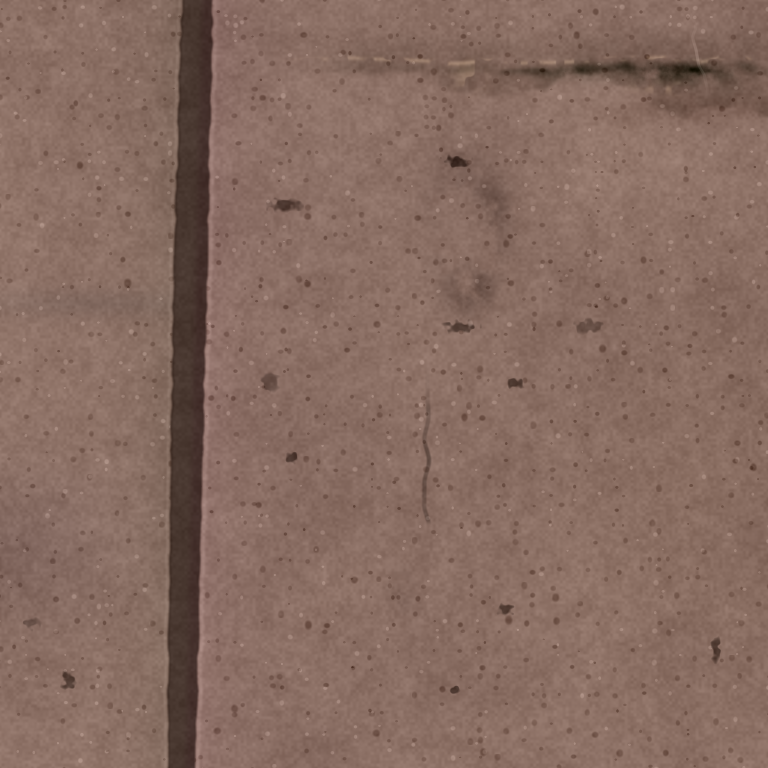
Write a WebGL 1 fragment shader that draws this texture.

```glsl
precision highp float;
// Weathered pinkish concrete slabs with a dark vertical joint, a stained crack and small pits.
uniform vec2 u_resolution;

float hash(vec2 p) {
  vec3 q = fract(vec3(p.xyx) * 0.1031);
  q += dot(q, q.yzx + 33.33);
  return fract((q.x + q.y) * q.z);
}

float noise(vec2 p) {
  vec2 i = floor(p), f = fract(p);
  f = f * f * (3.0 - 2.0 * f);
  return mix(mix(hash(i), hash(i + vec2(1, 0)), f.x),
             mix(hash(i + vec2(0, 1)), hash(i + vec2(1, 1)), f.x), f.y);
}

float fbm(vec2 p) {
  float sum = 0.0, amp = 0.5;
  for (int i = 0; i < 5; i++) {
    sum += amp * noise(p);
    p = mat2(1.6, 1.2, -1.2, 1.6) * p + 17.3;
    amp *= 0.5;
  }
  return sum;
}

// Soft elliptical spot, 1 at the centre
float spot(vec2 p, vec2 center, vec2 radius) {
  vec2 d = (p - center) / radius;
  return exp(-dot(d, d));
}

// Ragged little hole
float pit(vec2 p, vec2 center, vec2 radius) {
  float d = length((p - center) / radius) + 1.1 * (noise(p * 190.0) - 0.5);
  return 1.0 - smoothstep(0.55, 1.25, d);
}

// Randomly scattered dots: one candidate per cell, kept with the given chance
float scatter(vec2 p, float cells, float chance, float size) {
  vec2 id = floor(p * cells), f = fract(p * cells);
  vec2 c = 0.3 + 0.4 * vec2(hash(id + 3.7), hash(id + 91.1));
  float r = size * (0.5 + hash(id + 47.0));
  float d = length((f - c) * vec2(1.0, 0.75 + 0.6 * hash(id + 8.0)));
  return step(hash(id + 150.0), chance) * (1.0 - smoothstep(r * 0.4, r, d));
}

void main() {
  vec2 p = gl_FragCoord.xy / u_resolution;
  float px = 1.0 / u_resolution.y;
  float cloud = fbm(p * 5.0 + 4.0) - 0.48;
  float rough = fbm(p * 38.0) - 0.48;
  float wobble = 0.003 * (noise(vec2(p.y * 70.0, 2.0)) - 0.5);
  float leftEdge = 0.217 + 0.005 * p.y + 0.014 * p.y * p.y + wobble;
  float rightEdge = 0.256 + 0.022 * p.y - wobble;
  float onRight = step(0.24, p.x);

  // Slab tone: pink by the joint, brown to the lower right
  vec3 col = vec3(0.552, 0.442, 0.398);
  col += vec3(0.10, 0.095, 0.085) * cloud + 0.07 * rough;
  col += vec3(0.0, -0.012, 0.004) * onRight * exp(-(p.x - rightEdge) * 18.0);
  col -= vec3(0.035, 0.034, 0.036) * spot(p, vec2(0.95, 0.36), vec2(0.25, 0.33));
  col += 0.018 * spot(p, vec2(0.45, 0.82), vec2(0.16, 0.12));
  col -= vec3(0.055, 0.038, 0.042) * (1.0 - onRight) * exp(-abs(leftEdge - p.x) * 24.0);
  col -= vec3(0.045, 0.032, 0.026) * (1.0 - onRight) * spot(p, vec2(0.12, 0.605), vec2(0.16, 0.018));
  col -= vec3(0.03, 0.026, 0.016) * spot(p, vec2(0.02, 0.3), vec2(0.16, 0.09));

  // Stain around the horizontal crack, with a ragged lower boundary
  float lower = 0.905 - 0.035 * smoothstep(0.52, 0.63, p.x) + 0.025 * smoothstep(0.64, 0.72, p.x)
              - 0.04 * smoothstep(0.76, 0.9, p.x) + 0.05 * (fbm(p * 17.0) - 0.48);
  float along = smoothstep(0.34, 0.5, p.x);
  float stain = along * smoothstep(lower - 0.006, lower + 0.006, p.y)
              * (1.0 - smoothstep(0.91, 0.975, p.y + 0.06 * cloud));
  col -= vec3(0.10, 0.09, 0.09) * stain * clamp(0.75 + 2.0 * rough, 0.0, 1.4);
  col -= 0.05 * smoothstep(0.7, 0.85, p.x) * spot(p, vec2(p.x, 0.855), vec2(1.0, 0.02));

  // Crack core, darkest and greenish at the right
  float crackY = 0.912 + 0.012 * (noise(vec2(p.x * 22.0, 7.0)) - 0.5);
  float patchy = smoothstep(0.35, 0.65, noise(p * vec2(30.0, 60.0) + 5.0));
  float core = spot(p, vec2(p.x, crackY), vec2(1.0, 0.007)) * smoothstep(0.4, 0.85, p.x);
  col -= vec3(0.20, 0.16, 0.16) * core * (0.3 + 0.7 * patchy);
  float grime = spot(p, vec2(0.88, 0.906), vec2(0.075, 0.014)) + 0.6 * spot(p, vec2(0.745, 0.904), vec2(0.035, 0.011));
  col -= vec3(0.22, 0.165, 0.17) * grime * clamp(0.55 + 3.0 * rough, 0.0, 1.0);
  float chips = spot(p, vec2(0.61, 0.9), vec2(0.018, 0.018)) + spot(p, vec2(0.87, 0.885), vec2(0.04, 0.008))
              + along * spot(p, vec2(p.x, crackY + 0.01), vec2(1.0, 0.003));
  col += vec3(0.13, 0.12, 0.095) * chips * smoothstep(0.4, 0.65, noise(p * 85.0));
  float scratch = abs(p.x - 0.915 + 0.18 * (p.y - 0.92) + 0.008 * noise(vec2(p.y * 60.0, 1.0)));
  col += 0.10 * (1.0 - smoothstep(0.001, 0.003, scratch)) * spot(p, vec2(0.91, 0.925), vec2(0.1, 0.032));

  // Worn ring-shaped patch
  vec2 q = (p - vec2(0.6, 0.7)) / vec2(0.066, 0.105);
  float ring = exp(-pow((length(q) - 0.8 + 0.8 * rough) / 0.3, 2.0)) * (0.45 + 0.3 * q.x);
  ring += 0.9 * spot(p, vec2(0.615, 0.615), vec2(0.035, 0.028)) + 0.6 * spot(p, vec2(0.65, 0.735), vec2(0.02, 0.025))
        + 0.6 * spot(p, vec2(0.595, 0.79), vec2(0.022, 0.012)) + 0.5 * spot(p, vec2(0.525, 0.232), vec2(0.02, 0.028));
  col -= vec3(0.105, 0.095, 0.09) * ring * clamp(0.7 + 3.5 * rough, 0.0, 1.5);

  // Thin vertical crack
  float lineX = 0.556 + 0.008 * (noise(vec2(p.y * 35.0, 9.0)) - 0.5);
  float line = (1.0 - smoothstep(0.001, 0.0045, abs(p.x - lineX)))
             * smoothstep(0.315, 0.325, p.y) * (1.0 - smoothstep(0.44, 0.53, p.y));
  col -= vec3(0.19, 0.16, 0.15) * line * (0.45 + 0.55 * noise(p * vec2(20.0, 75.0)));

  // Larger pits, then scattered specks and pale grains
  float pits = pit(p, vec2(0.37, 0.731), vec2(0.018, 0.008)) + pit(p, vec2(0.594, 0.79), vec2(0.015, 0.007))
             + pit(p, vec2(0.597, 0.574), vec2(0.019, 0.007)) + pit(p, vec2(0.671, 0.501), vec2(0.009, 0.006))
             + pit(p, vec2(0.657, 0.206), vec2(0.01, 0.006)) + pit(p, vec2(0.38, 0.404), vec2(0.007, 0.006))
             + pit(p, vec2(0.09, 0.114), vec2(0.009, 0.01)) + pit(p, vec2(0.932, 0.155), vec2(0.005, 0.014))
             + 0.6 * pit(p, vec2(0.04, 0.189), vec2(0.009, 0.008)) + 0.6 * pit(p, vec2(0.77, 0.575), vec2(0.018, 0.008))
             + pit(p, vec2(0.592, 0.101), vec2(0.008, 0.005)) + 0.6 * pit(p, vec2(0.35, 0.502), vec2(0.011, 0.01));
  col -= vec3(0.24, 0.21, 0.20) * min(pits, 1.0);
  col -= 0.13 * scatter(p, 34.0, 0.06 + 0.13 * onRight, 0.15) + 0.09 * scatter(p + 0.37, 85.0, 0.12, 0.32);
  col += 0.09 * scatter(p + 0.71, 95.0, 0.05, 0.3);

  // Recessed joint with a shaded right wall and worn rims
  float joint = smoothstep(leftEdge - px, leftEdge + 0.003, p.x) * (1.0 - smoothstep(rightEdge - 0.003, rightEdge + px, p.x));
  float across = (p.x - leftEdge) / (rightEdge - leftEdge);
  vec3 shade = mix(vec3(0.285, 0.218, 0.187), vec3(0.262, 0.182, 0.165), smoothstep(0.5, 0.8, across));
  shade -= 0.05 * (1.0 - smoothstep(0.0, 0.14, across));
  col += 0.06 * spot(p, vec2(rightEdge + 0.003, p.y), vec2(0.003, 1.0)) + 0.04 * spot(p, vec2(leftEdge - 0.003, p.y), vec2(0.002, 1.0));
  col = mix(col, shade + 0.05 * rough, joint);

  // Fine grain
  float grain = noise(p * 260.0) + 0.7 * noise(p * 130.0 + 40.0) - 0.85;
  col += grain * mix(0.05, 0.03, joint);
  gl_FragColor = vec4(clamp(col, 0.0, 1.0), 1.0);
}
```
